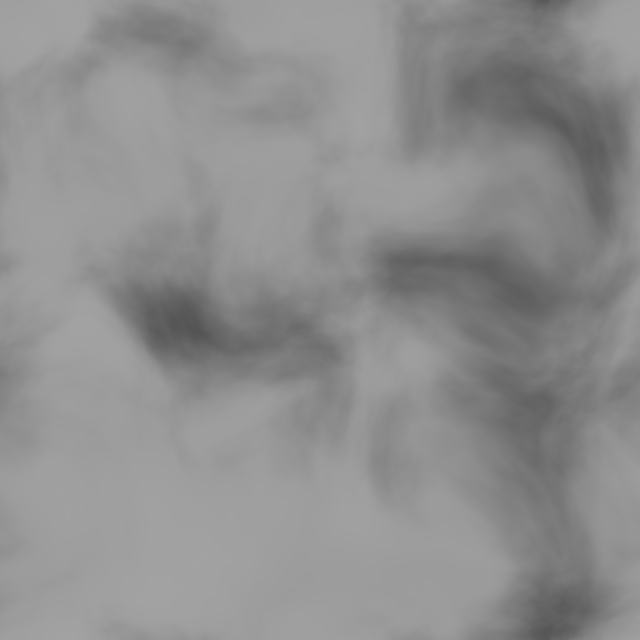
Reproduce this texture procedurally as a three.js fragment shader.

```glsl
varying vec2 vUv;

// Random unit direction for a lattice cell
vec2 latticeGradient(vec2 cell) {
  vec3 h = fract(cell.xyx * vec3(0.1031, 0.1030, 0.0973));
  h += dot(h, h.yzx + 33.33);
  return normalize(fract((h.xx + h.yz) * h.zy) - 0.4999);
}

// Gradient noise that wraps after a whole number of cells
float wrappedNoise(vec2 p, float period, float seed) {
  vec2 cell = floor(p);
  vec2 f = p - cell;
  vec2 blend = f * f * f * (f * (f * 6.0 - 15.0) + 10.0);
  vec4 corner;
  for (int i = 0; i < 4; i++) {
    vec2 side = vec2(mod(float(i), 2.0), floor(float(i) * 0.5));
    vec2 g = latticeGradient(mod(cell + side, period) + seed);
    float value = dot(g, f - side);
    if (i == 0) corner.x = value;
    else if (i == 1) corner.y = value;
    else if (i == 2) corner.z = value;
    else corner.w = value;
  }
  vec2 rows = mix(corner.xz, corner.yw, blend.x);
  return mix(rows.x, rows.y, blend.y);
}

// Layered noise; each octave is shifted so the lattices do not line up
float cloudNoise(vec2 uv, float period, float seed) {
  float sum = 0.0;
  float amplitude = 1.0;
  for (int octave = 0; octave < 6; octave++) {
    vec2 shift = vec2(0.37, 0.71) * float(octave);
    sum += amplitude * wrappedNoise(uv * period + shift, period, seed);
    amplitude *= 0.46;
    period *= 2.0;
    seed += 17.0;
  }
  return sum;
}

void main() {
  // Bend the domain to draw the patches into wisps
  vec2 warp = vec2(wrappedNoise(vUv * 4.0, 4.0, 211.0),
                   wrappedNoise(vUv * 4.0, 4.0, 307.0));
  vec2 uv = vUv + 0.11 * warp;

  // Soft floor: flat pale haze with dark smoke rising out of it
  float density = 4.0 * cloudNoise(uv, 3.0, 41.0) + 0.5;
  float smoke = 0.5 * (density + sqrt(density * density + 0.1));

  // Faint mottling in the pale haze
  float haze = 0.625 + 0.025 * cloudNoise(uv, 4.0, 503.0);

  float grey = haze - 0.08 * smoke - 0.008 * smoke * smoke;
  gl_FragColor = vec4(vec3(clamp(grey, 0.2, 0.66)), 1.0);
}
```
